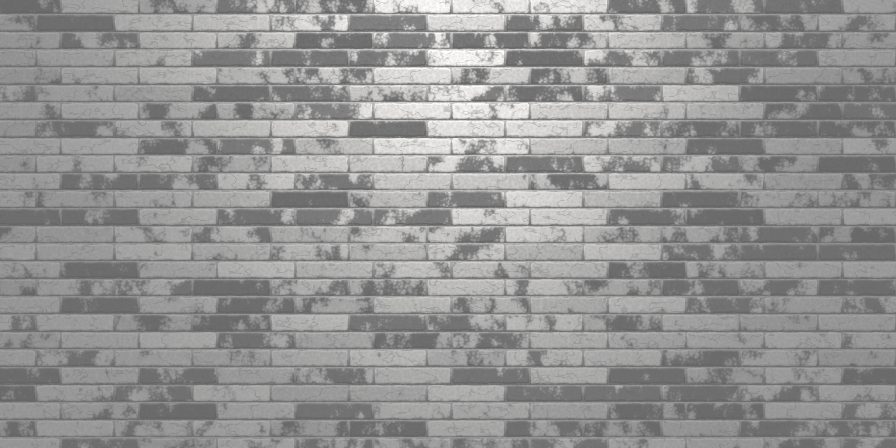
This texture is drawn by a WebGL 2 fragment shader. Its source:

```glsl
#version 300 es
precision highp float;

uniform vec2 u_resolution;
out vec4 fragColor;

// Lengths are fractions of the canvas height
#define BRICK vec2(0.1745, 0.03938)
#define TOP_JOINT 0.0313
#define JOINT 0.0052
#define CORNER 0.004
#define ROW_SHIFT vec2(0.462, 0.776)
#define SHIFT_SWAP_ROW 13.0
#define LAMP_POS vec2(1.02, 1.02)
#define LAMP_SIZE vec2(0.55, 0.72)
#define AMBIENT 0.37
#define LAMP 0.68
#define HAZE vec3(0.395, 0.395, 0.398)
#define CLAY vec3(0.605, 0.600, 0.588)

vec2 hash2(vec2 p) {
    vec3 q = fract(p.xyx * vec3(0.1031, 0.1030, 0.0973));
    q += dot(q, q.yzx + 33.33);
    return fract((q.xx + q.yz) * q.zy);
}

// Distance to the nearest scattered point
float cellular(vec2 p) {
    vec2 cell = floor(p), f = p - cell;
    float nearest = 2.0;
    for (int y = -1; y <= 1; y++)
        for (int x = -1; x <= 1; x++) {
            vec2 o = vec2(x, y);
            vec2 d = o + hash2(cell + o + 71.0) - f;
            nearest = min(nearest, dot(d, d));
        }
    return sqrt(nearest);
}

// Warped sines, roughly -1 to 1
float layers(vec2 p) {
    float sum = 0.0, amp = 0.5;
    for (int i = 0; i < 5; i++) {
        sum += amp * sin(p.x + 1.4 * sin(p.y));
        p = mat2(1.36, 1.02, -1.02, 1.36) * p + 2.1;
        amp *= 0.64;
    }
    return sum;
}

float roundedBox(vec2 p, vec2 halfSize, float r) {
    vec2 d = abs(p) - halfSize + r;
    return length(max(d, 0.0)) + min(max(d.x, d.y), 0.0) - r;
}

void main() {
    vec2 p = gl_FragCoord.xy / u_resolution.y;
    float px = 1.0 / u_resolution.y;

    // Running bond: rows counted downward, shifts alternate
    float down = (1.0 - p.y - TOP_JOINT) / BRICK.y;
    float row = floor(down);
    float parity = mod(row + step(SHIFT_SWAP_ROW, row), 2.0);
    float along = p.x / BRICK.x - mix(ROW_SHIFT.x, ROW_SHIFT.y, parity);
    vec2 id = vec2(floor(along), row) + 40.0;
    vec2 local = (vec2(fract(along), 1.0 - fract(down)) - 0.5) * BRICK;
    vec2 kind = hash2(id);
    vec2 seed = hash2(id + 19.0) * 60.0;

    // Brick outline with chipped edges
    float chips = 0.0011 * layers(p * 110.0 + seed);
    float d = roundedBox(local, 0.5 * (BRICK - JOINT), CORNER) + chips;
    float face = 1.0 - smoothstep(-0.6 * px, 0.6 * px, d);

    // Surface: smoky stains, pits and creases
    float grain = cellular(p * 130.0) - 0.5;
    float patches = cellular(p * vec2(32.0, 24.0) + seed) - 0.5;
    float smoke = layers(p * vec2(42.0, 30.0) + seed);
    float cover = 0.55 * smoke + 0.7 * patches + 0.5 * grain
                + 1.7 * (kind.x - 0.56);
    float stain = smoothstep(-0.3, 0.36, cover);
    float tone = mix(0.72 + 0.24 * kind.y, 0.08 + 0.14 * kind.y, stain);
    float crease = abs(layers(p * vec2(30.0, 55.0) + seed.yx));
    tone *= 1.0 - 0.22 * (1.0 - smoothstep(0.02, 0.11, crease));
    tone += 0.16 * grain * (1.0 - 0.6 * stain);

    // Lit upper rim and shaded lower rim
    float rim = smoothstep(-0.005, 0.0, d);
    tone += rim * 0.24 * clamp(local.y / (0.4 * BRICK.y), -1.0, 1.0);

    // Mortar lies in shadow under each brick
    float lit = smoothstep(-0.5, 0.45, local.y / BRICK.y);
    float mortar = mix(0.2, 0.66, lit) + 0.2 * grain;
    float albedo = clamp(mix(mortar, tone, face), 0.03, 1.0);

    // Lamp above the wall, seen through pale haze
    vec2 away = (p - LAMP_POS) / LAMP_SIZE;
    float light = AMBIENT + LAMP * exp(-dot(away, away));
    vec3 color = HAZE + CLAY * albedo * light;
    fragColor = vec4(clamp(color, 0.0, 1.0), 1.0);
}
```
